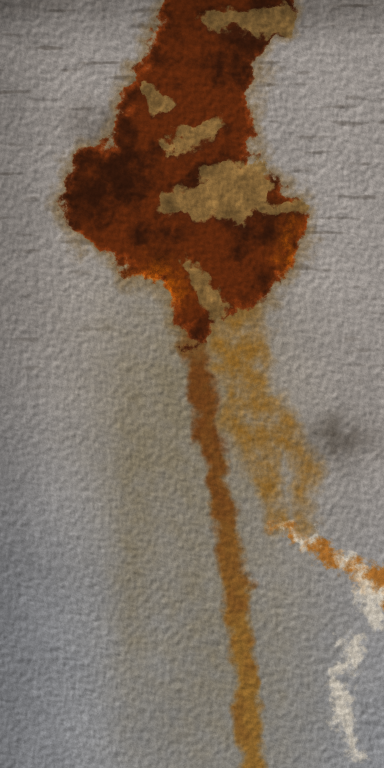
Give the GLSL for this texture, as a Shadertoy shader.

```glsl
// Weathered concrete with a flaking rust patch and the stains running from it.
// Noise-warped capsules lay out rust, flakes and drips; gradient noise supplies
// the mottling, ragged borders and raking light on the grain.

const vec3 WARM_GREY = vec3(.585, .56, .54);
const vec3 COOL_GREY = vec3(.525, .53, .545);
const vec3 OLIVE = vec3(.47, .425, .33);
const vec3 RUST_DARK = vec3(.27, .125, .06);
const vec3 RUST_RED = vec3(.5, .215, .075);
const vec3 RUST_HOT = vec3(.8, .39, .06);
const vec3 TAN = vec3(.53, .41, .23);
const vec3 BROWN = vec3(.4, .215, .07);
const vec3 GOLD = vec3(.53, .37, .14);
const vec3 LIME = vec3(.82, .78, .71);
const vec3 SOOT = vec3(.25, .22, .19);
const float GRAIN_SCALE = 62.;
const float GRAIN_LIGHT = .34;
const float EDGE_WARP = .085;

vec2 gradientAt(vec2 cell) {
    vec2 k = vec2(dot(cell, vec2(127.1, 311.7)), dot(cell, vec2(269.5, 183.3)));
    return 2. * fract(sin(k) * 43758.5) - 1.;
}

float noise(vec2 p) {
    vec2 i = floor(p), f = fract(p), e = vec2(0, 1);
    vec2 u = f * f * f * (f * (f * 6. - 15.) + 10.);
    float low = mix(dot(gradientAt(i), f), dot(gradientAt(i + e.yx), f - e.yx), u.x);
    float high = mix(dot(gradientAt(i + e), f - e), dot(gradientAt(i + 1.), f - 1.), u.x);
    return mix(low, high, u.y);
}

float fbm(vec2 p) {
    float sum = 0., amp = .55;
    for (int i = 0; i < 5; i++) {
        sum += amp * noise(p);
        p = mat2(1.6, 1.2, -1.2, 1.6) * p + 3.7;
        amp *= .55;
    }
    return sum;
}

// Distance to the segment s.xy - s.zw, its radius tapering from ra to rb.
float capsule(vec2 p, vec4 s, float ra, float rb) {
    vec2 d = s.zw - s.xy;
    float t = clamp(dot(p - s.xy, d) / dot(d, d), 0., 1.);
    return length(p - s.xy - d * t) - mix(ra, rb, t);
}

float cover(float d, float soft) { return 1. - smoothstep(-soft, soft, d); }
float blob(vec2 p, vec4 b) { p = (p - b.xy) / b.zw; return exp(-dot(p, p)); }

float rustPatch(vec2 p) {
    float d = capsule(p, vec4(.6, -.02, .5, .22), .165, .135);
    d = min(d, capsule(p, vec4(.5, .2, .47, .4), .145, .18));
    d = min(d, capsule(p, vec4(.31, .52, .65, .59), .145, .145));
    d = min(d, capsule(p, vec4(.4, .62, .61, .7), .11, .115));
    return min(d, capsule(p, vec4(.5, .76, .505, .88), .075, .025));
}

float flakes(vec2 p) {
    float d = capsule(p, vec4(.45, .525, .66, .505), .035, .06);
    d = min(d, capsule(p, vec4(.55, .45, .64, .47), .035, .06));
    d = min(d, capsule(p, vec4(.43, .385, .55, .33), .012, .032));
    d = min(d, capsule(p, vec4(.55, .06, .72, .045), .01, .045));
    d = min(d, capsule(p, vec4(.39, .22, .42, .27), .015, .028));
    d = min(d, capsule(p, vec4(.72, .54, .78, .53), .012, .022));
    return min(d, capsule(p, vec4(.49, .68, .56, .79), .012, .032));
}

float sideStain(vec2 p) {
    float d = capsule(p, vec4(.61, .83, .64, 1.06), .085, .065);
    d = min(d, capsule(p, vec4(.64, 1.06, .73, 1.38), .06, .025));
    d = min(d, capsule(p, vec4(.7, 1.07, .79, 1.2), .045, .032));
    return min(d, capsule(p, vec4(.79, 1.2, .79, 1.37), .032, .025));
}

float limeTrail(vec2 p) {
    float d = capsule(p, vec4(.92, 1.5, .98, 1.62), .015, .025);
    d = min(d, capsule(p, vec4(.92, 1.67, .88, 1.85), .012, .022));
    return min(d, capsule(p, vec4(.88, 1.85, .94, 1.97), .02, .014));
}

void mainImage(out vec4 fragColor, in vec2 fragCoord) {
    // x spans 0..1 to the right, y spans 0..2 downwards.
    vec2 q = 2. * vec2(fragCoord.x, iResolution.y - fragCoord.y) / iResolution.y;
    float broad = fbm(q * 5.), mottle = fbm(q * 17. + 9.), fine = fbm(q * 48.);
    vec2 w = q + EDGE_WARP * vec2(fbm(q * 11. + 4.), fbm(q * 11. + 31.));

    // Bare concrete with scored lines and soot.
    vec3 col = mix(WARM_GREY, COOL_GREY, smoothstep(.7, 1.7, q.y - .3 * q.x));
    col *= 1. + .14 * broad + .1 * mottle;
    float scores = smoothstep(.2, .55, noise(q * vec2(7, 52)) + .7 * mottle);
    col = mix(col, SOOT, .45 * scores * cover(q.y - .95, .35));
    float soot = .55 * blob(w, vec4(.25, .33, .09, .07)) + .65 * blob(w, vec4(.88, 1.15, .11, .055))
        + .35 * blob(w, vec4(.88, .02, .16, .06)) + .3 * blob(w, vec4(.1, 0, .3, .04));
    col = mix(col, SOOT, clamp(soot * (.75 + 1.6 * mottle), 0., .8));

    // Olive wash around and beneath the rust.
    float wash = .75 * blob(q, vec4(.47, 1.02, .24, .36)) + .65 * blob(q, vec4(.58, 1.7, .27, .55))
        + .4 * blob(q, vec4(.34, 1.45, .05, .38));
    col = mix(col, OLIVE, clamp(wash * (.85 + .8 * mottle), 0., .8));

    // Side stain, main drip, then the bright run-off.
    float stain = cover(sideStain(w) + .03 * mottle, .028);
    col = mix(col, GOLD, stain * clamp(.68 + 1.3 * mottle, .15, .95));
    float t = (q.y - .87) / 1.13;
    float dripD = abs(mix(q.x, w.x, .6) - .495 - .25 * t + .085 * t * t) - .031 + .03 * mottle;
    vec3 dripCol = mix(BROWN, GOLD, clamp(smoothstep(1., 1.9, q.y) + mottle, 0., 1.));
    col = mix(col, dripCol, .9 * cover(dripD, .014) * smoothstep(.82, .9, q.y));
    float runoff = min(capsule(w, vec4(.72, 1.37, .84, 1.43), .014, .026),
                       capsule(w, vec4(.84, 1.43, 1.02, 1.54), .02, .05));
    vec3 runCol = mix(mix(GOLD, RUST_HOT, .4), LIME, smoothstep(-.12, .22, mottle));
    col = mix(col, runCol, .85 * cover(runoff + .05 * fine, .016));
    col = mix(col, LIME, .75 * cover(limeTrail(w) + .05 * fine, .016));

    // Rust: tan halo, dark rim, mottled body and hot spots.
    float rustD = rustPatch(w) + .035 * mottle + .02 * fine;
    col = mix(col, TAN * .88, .65 * cover(rustD - .022, .028));
    vec3 rust = mix(RUST_DARK, RUST_RED, smoothstep(-.28, .22, broad + .8 * mottle + .06));
    float hot = blob(w, vec4(.41, .74, .075, .06)) + .7 * blob(w, vec4(.75, .64, .03, .09));
    rust = mix(rust, RUST_HOT, clamp(hot * (.7 + 2. * fine), 0., .9));
    col = mix(col, rust * mix(1., .72, cover(-rustD - .012, -.012)), cover(rustD, .007));

    // Tan flakes cast a small shadow below themselves.
    float ragged = .03 * mottle + .015 * fine;
    float shadow = cover(flakes(w - vec2(.004, .012)) + ragged, .012);
    col = mix(col, RUST_DARK, .6 * shadow * cover(rustD, .01));
    col = mix(col, TAN * (.95 + .7 * mottle), .92 * cover(flakes(w) + ragged, .006));

    // Raking light on the grain, then edge falloff.
    vec2 g = q * GRAIN_SCALE;
    col *= 1. + GRAIN_LIGHT * (fbm(g) - fbm(g + vec2(.35, .45))) + .16 * fine;
    col *= mix(.82, 1., smoothstep(-.05, .22, q.x)) * mix(.85, 1., smoothstep(0., .15, q.y));
    fragColor = vec4(col, 1);
}
```
